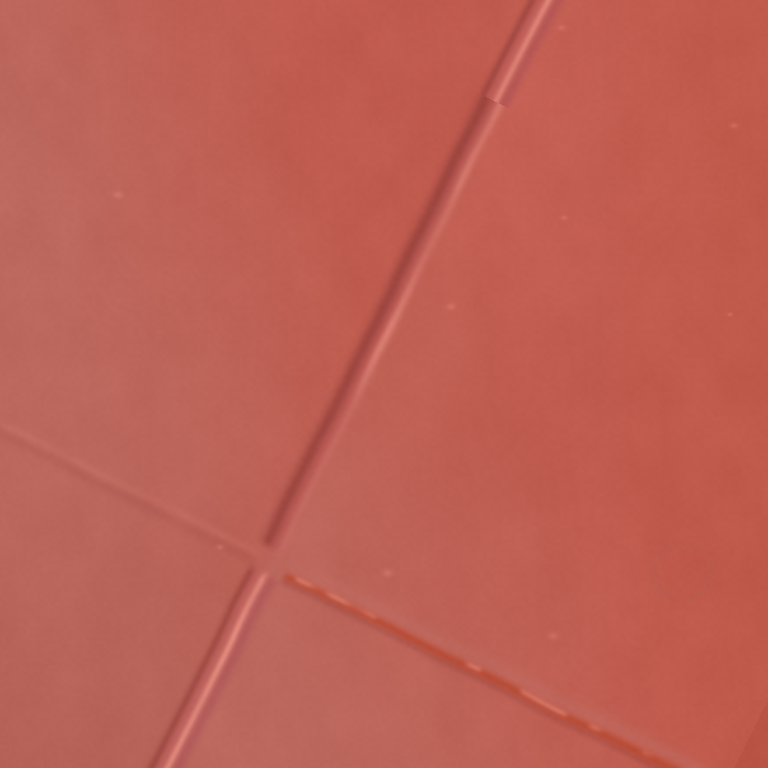
Reproduce this texture procedurally as a WebGL 1 fragment shader.

```glsl
precision highp float;
// Red glazed tiles seen close up: one tilted joint crossing on a hazy, softly mottled surface.
// A rotated square grid places the joints; each is a sum of soft dark and light bands,
// with value noise for wear, sparse pale specks and one faint ring-shaped scuff.

uniform vec2 u_resolution;

#define CROSSING vec2(0.355, 0.275)
#define JOINT_DIR vec2(0.4472, 0.8944)
#define TILE_SIZE 1.32
#define RED vec3(0.752, 0.355, 0.307)
#define HAZE vec3(0.738, 0.408, 0.368)
#define ORANGE vec3(0.750, 0.350, 0.275)
#define SHADOW vec3(0.560, 0.235, 0.215)
#define ROSE vec3(0.720, 0.345, 0.335)
#define GLINT vec3(0.880, 0.530, 0.475)
#define RUST vec3(0.720, 0.285, 0.190)
#define GRAIN 0.010

float hash(vec2 p) {
  return fract(sin(dot(p, vec2(127.1, 311.7))) * 43758.545);
}

float noise(vec2 p) {
  vec2 i = floor(p), f = fract(p);
  f = f * f * (3.0 - 2.0 * f);
  return mix(mix(hash(i), hash(i + vec2(1.0, 0.0)), f.x),
             mix(hash(i + vec2(0.0, 1.0)), hash(i + vec2(1.0, 1.0)), f.x), f.y);
}

float fbm(vec2 p) {
  float sum = 0.0, amp = 0.5;
  for (int i = 0; i < 4; i++) {
    sum += amp * noise(p);
    p = p * 2.03 + 17.3;
    amp *= 0.5;
  }
  return sum;
}

// Soft band of half width w around d = 0
float band(float d, float w) {
  return exp(-d * d / (w * w));
}

// Glaze: haze fading to red within each tile, warmer towards the right
vec3 glaze(vec2 uv, float side) {
  float t = uv.x + 0.3 * uv.y - 0.16 * side + 0.16 * (fbm(uv * 4.0) - 0.47);
  vec3 col = mix(HAZE, RED, smoothstep(0.18, 0.78, t));
  col = mix(col, ORANGE, 0.7 * smoothstep(0.78, 1.08, uv.x));
  col += 0.018 * side * band(uv.x - 0.68, 0.16) * smoothstep(0.35, 0.9, uv.y);
  col -= 0.022 * (1.0 - side) * smoothstep(0.5, 0.0, uv.y);
  return col + 0.03 * (fbm(uv * vec2(22.0, 16.0)) - 0.47);
}

// Long joint: shadow and glint above the crossing, a bright rounded strip below
vec3 longJoint(vec3 col, vec2 q) {
  float d = q.x + 0.011 * q.y * q.y + 0.003 * (noise(vec2(q.y * 14.0, 3.0)) - 0.5);
  float wear = noise(vec2(q.y * 18.0, 8.0));
  float upper = smoothstep(0.002, 0.018, q.y);
  float lower = smoothstep(-0.016, -0.034, q.y);
  float lit = smoothstep(0.16, 0.30, q.y);

  col = mix(col, SHADOW, upper * 0.75 * band(d + 0.014, 0.010));
  col = mix(col, ROSE, upper * 0.6 * band(d + 0.002, 0.010));
  col = mix(col, GLINT, upper * mix(0.22, 0.55, lit) * (0.65 + 0.5 * wear) * band(d - 0.005, 0.006));
  col = mix(col, GLINT, upper * 0.4 * band(d - 0.003, 0.004) * band(q.y - 0.32, 0.06));

  col = mix(col, SHADOW, lower * 0.65 * band(d + 0.017, 0.006));
  col = mix(col, ROSE + 0.03, lower * 0.6 * band(d + 0.008, 0.008));
  col = mix(col, GLINT + 0.04, lower * (0.65 + 0.3 * wear) * band(d - 0.001, 0.005));
  return mix(col, ROSE - vec3(0.06, 0.04, 0.0), lower * 0.5 * band(d - 0.012, 0.008));
}

// Cross joint: almost filled on the left, a thin rusty line on the right
vec3 crossJoint(vec3 col, vec2 q) {
  float wobble = 0.003 * (noise(vec2(q.x * 12.0, 5.0)) - 0.5);
  float wear = noise(vec2(q.x * 40.0, 2.0));
  float left = smoothstep(-0.005, -0.03, q.x);
  float right = smoothstep(0.018, 0.032, q.x);
  float dl = q.y + 0.004 + wobble, dr = q.y + 0.015 + wobble;

  col = mix(col, GLINT, left * 0.17 * (0.6 + 0.6 * wear) * band(dl, 0.006));
  col = mix(col, SHADOW, left * 0.14 * band(dl + 0.011, 0.008));
  col = mix(col, HAZE + 0.015, right * 0.5 * band(dr - 0.015, 0.011));
  col = mix(col, RUST, right * 0.8 * band(dr, 0.006));
  col = mix(col, GLINT, right * 0.6 * smoothstep(0.45, 0.95, wear) * band(dr - 0.003, 0.004));
  return mix(col, SHADOW, right * 0.25 * band(dr + 0.008, 0.005));
}

// Sparse pale specks, at most one in each cell
float specks(vec2 uv) {
  vec2 p = uv * 9.0, id = floor(p);
  vec2 center = 0.25 + 0.5 * vec2(hash(id + 4.1), hash(id + 9.7));
  float size = mix(0.03, 0.06, hash(id + 2.3));
  return step(0.88, hash(id)) * band(length((fract(p) - center) * vec2(1.0, 1.4)), size);
}

void main() {
  vec2 uv = gl_FragCoord.xy / u_resolution;
  vec2 o = uv - CROSSING;
  vec2 q = vec2(o.x * JOINT_DIR.y - o.y * JOINT_DIR.x, dot(o, JOINT_DIR));
  q -= TILE_SIZE * floor(q / TILE_SIZE + 0.5);

  vec3 col = glaze(uv, smoothstep(-0.008, 0.008, q.x));
  col = crossJoint(col, q);
  col = longJoint(col, q);
  col = mix(col, HAZE, 0.5 * band(length(q + vec2(0.0, 0.008)), 0.016));

  // Surface marks and fine grain
  col += 0.06 * specks(uv);
  vec2 r = uv - vec2(0.888, 0.255);
  col = mix(col, HAZE - 0.05, 0.4 * band(length(r) - 0.037, 0.004) * noise(r * 60.0 + 7.0));
  col += GRAIN * (noise(uv * 220.0) - 0.5);
  gl_FragColor = vec4(col, 1.0);
}
```
